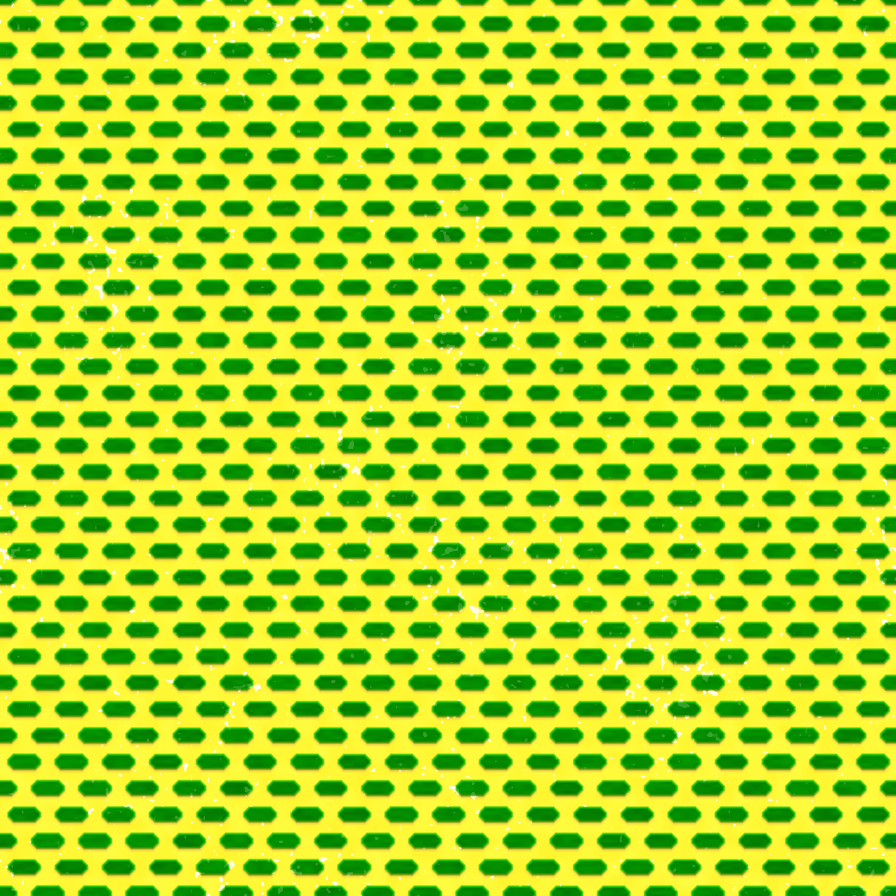
Reproduce this pattern procedurally as a WebGL 2 fragment shader.

```glsl
#version 300 es
precision highp float;
// Staggered rows of green chamfered dashes on yellow, with soft rims, warm shadows and pale wear flecks.

uniform vec2 u_resolution;
out vec4 fragColor;

// Layout, in canvas units unless noted
const vec2 REPEATS = vec2(19.0, 34.0);       // dashes across, rows down (even)
const vec2 GRID_SHIFT = vec2(0.015, 0.09);   // in cells
const vec2 DASH_HALF = vec2(0.0186, 0.0089);
const float CHAMFER = 0.0065;
const float SIZE_JITTER = 0.0005;
const float EDGE_SOFTNESS = 0.0014;
const float RIM_START = 0.0007;
const float RIM_END = 0.0032;
const float SHADOW_DROP = 0.0022;
const float SHADOW_BLUR = 0.0022;

// Wear: noise periods are whole numbers so that it wraps
const float CLUSTER_PERIOD = 8.0;
const float FLECK_PERIOD = 150.0;
const float GRAIN_PERIOD = 280.0;
const float FLECK_THRESHOLD = 0.87;
const float CLUSTER_GAIN = 0.15;
const float WEAR_ON_DASH = 0.2;

const vec3 YELLOW = vec3(0.995, 0.975, 0.22);
const vec3 WARM_SHADOW = vec3(0.94, 0.77, 0.30);
const vec3 LIME_RIM = vec3(0.13, 0.77, 0.0);
const vec3 OLIVE_RIM = vec3(0.36, 0.58, 0.02);
const vec3 DARK_GREEN = vec3(0.015, 0.53, 0.0);
const vec3 PALE_WEAR = vec3(1.0, 0.99, 0.88);

float hash(vec2 cell, uint seed) {
    uvec2 v = uvec2(cell) * 1664525u + uvec2(seed, seed * 747796405u + 1013904223u);
    v.x += v.y * 1664525u;
    v.y += v.x * 1664525u;
    v ^= v >> 16u;
    v.x += v.y * 1664525u;
    v.y += v.x * 1664525u;
    v ^= v >> 16u;
    return float(v.x >> 8u) / 16777216.0;
}

// Value noise that repeats after the given whole number of cells
float wrappedNoise(vec2 uv, vec2 period, uint seed) {
    vec2 p = uv * period;
    vec2 cell = floor(p);
    vec2 f = p - cell;
    f = f * f * (3.0 - 2.0 * f);
    vec2 a = mod(cell, period);
    vec2 b = mod(cell + 1.0, period);
    float low = mix(hash(a, seed), hash(vec2(b.x, a.y), seed), f.x);
    float high = mix(hash(vec2(a.x, b.y), seed), hash(b, seed), f.x);
    return mix(low, high, f.y);
}

// Approximate distance to a box with cut corners
float chamferedBox(vec2 p, vec2 halfSize, float cut) {
    vec2 q = abs(p) - halfSize;
    return max(max(q.x, q.y), (q.x + q.y + cut) * 0.7071);
}

float wearAmount(vec2 uv) {
    float cluster = smoothstep(0.55, 0.9, wrappedNoise(uv, vec2(CLUSTER_PERIOD), 3u));
    float fleck = 0.65 * wrappedNoise(uv, vec2(FLECK_PERIOD), 5u)
                + 0.35 * wrappedNoise(uv, vec2(GRAIN_PERIOD), 7u);
    float threshold = FLECK_THRESHOLD - CLUSTER_GAIN * cluster;
    return smoothstep(threshold - 0.04, threshold + 0.04, fleck);
}

void main() {
    vec2 uv = gl_FragCoord.xy / u_resolution;
    float pixel = 1.0 / min(u_resolution.x, u_resolution.y);

    // Brick grid: every other row moves by half a cell
    vec2 grid = uv * REPEATS + 0.5 - GRID_SHIFT;
    float row = mod(floor(grid.y), REPEATS.y);
    grid.x += 0.5 * mod(row, 2.0);
    vec2 cellId = vec2(mod(floor(grid.x), REPEATS.x), row);
    vec2 local = (fract(grid) - 0.5) / REPEATS;

    // Dash with a slight change of size in each cell
    float variation = hash(cellId, 11u) - 0.5;
    vec2 halfSize = DASH_HALF + SIZE_JITTER * variation;
    float dist = chamferedBox(local, halfSize, CHAMFER);
    float soft = max(EDGE_SOFTNESS, 0.7 * pixel);
    float dash = 1.0 - smoothstep(-soft, soft, dist);
    float core = smoothstep(RIM_START, max(RIM_END, RIM_START + pixel), -dist);

    // Ground and the shadow below each dash
    float shadowDist = chamferedBox(local + vec2(0.0, SHADOW_DROP), halfSize, CHAMFER);
    float shadow = 1.0 - smoothstep(-SHADOW_BLUR, SHADOW_BLUR, shadowDist);
    float mottle = wrappedNoise(uv, vec2(64.0), 13u) - 0.5;
    vec3 color = YELLOW + vec3(0.0, 0.03, 0.08) * mottle;
    color = mix(color, WARM_SHADOW, 0.8 * shadow);

    // Lime rim above, olive rim below, streaked dark core
    float upper = smoothstep(-0.0075, -0.0035, local.y);
    float streak = wrappedNoise(uv, vec2(90.0, 260.0), 17u) - 0.5;
    vec3 green = DARK_GREEN * (1.0 + 0.12 * variation + 0.14 * streak);
    color = mix(color, mix(mix(OLIVE_RIM, LIME_RIM, upper), green, core), dash);

    // Pale flecks, mostly on the ground
    color = mix(color, PALE_WEAR, wearAmount(uv) * mix(1.0, WEAR_ON_DASH, dash));
    fragColor = vec4(clamp(color, 0.0, 1.0), 1.0);
}
```
